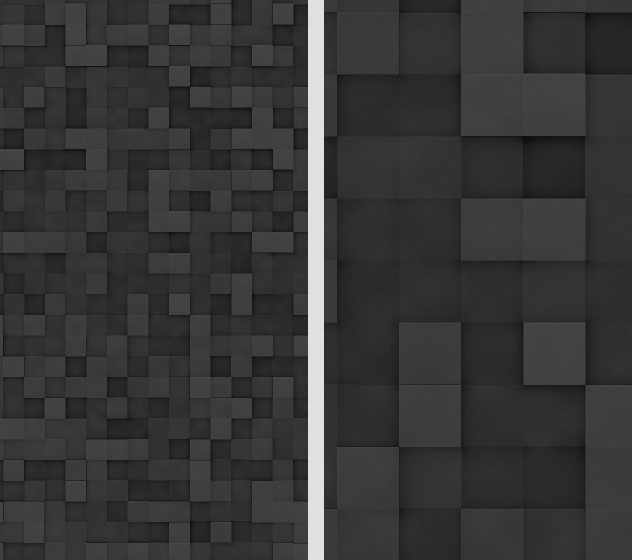
Left: the whole. Right: its middle third, enlarged.
This background is drawn by a Shadertoy shader. Its source:

```glsl
// Wall of charcoal square blocks at random depths, with soft shadows and faint lit rims.
#define GRID vec2(14.9, 27.1)    // blocks across and down
#define ORIGIN vec2(0.18, 0.864) // first grid corner, in blocks
#define PERSPECTIVE 0.009        // outward growth of raised blocks
#define TONE_LOW 0.158
#define TONE_HIGH 0.262
#define WALL_TONE 0.135
#define SHADOW_REACH 0.10
#define SHADOW_DEPTH 0.55
#define RIM_WIDTH 0.045
#define RIM_LIGHT 0.035
#define MOTTLE 0.035
#define GRAIN 0.010

float hash(vec2 p) {
    return fract(sin(dot(p, vec2(127.1, 311.7))) * 43758.5453);
}

float valueNoise(vec2 p) {
    vec2 i = floor(p), f = fract(p);
    f = f * f * (3.0 - 2.0 * f);
    return mix(mix(hash(i), hash(i + vec2(1, 0)), f.x),
               mix(hash(i + vec2(0, 1)), hash(i + vec2(1, 1)), f.x), f.y);
}

float blockHeight(vec2 cell) {
    return hash(cell + 17.0);
}

// Position on a block's front face, where 0..1 spans the face
vec2 facePosition(vec2 p, vec2 cell, float height) {
    vec2 centre = 0.5 * GRID - ORIGIN;
    return centre + (p - centre) / (1.0 + PERSPECTIVE * (height - 0.5)) - cell;
}

float boxDistance(vec2 face) {
    vec2 d = abs(face - 0.5) - 0.5;
    return length(max(d, 0.0)) + min(max(d.x, d.y), 0.0);
}

float shade(vec2 p) {
    vec2 home = floor(p), face = vec2(0.5);
    float top = -1.0;

    // Nearest visible face
    for (int y = -1; y <= 1; y++)
    for (int x = -1; x <= 1; x++) {
        vec2 cell = home + vec2(x, y);
        float h = blockHeight(cell);
        vec2 f = facePosition(p, cell, h);
        if (h > top && boxDistance(f) < 0.0) { top = h; face = f; }
    }
    bool wall = top < 0.0;
    float level = wall ? 0.3 : top;

    // Shadows cast by taller neighbours
    float light = 1.0;
    for (int y = -1; y <= 1; y++)
    for (int x = -1; x <= 1; x++) {
        vec2 cell = home + vec2(x, y);
        float h = blockHeight(cell);
        float d = max(boxDistance(facePosition(p + vec2(-0.02, 0.03), cell, h)), 0.0);
        light *= 1.0 - SHADOW_DEPTH * max(h - level, 0.0) * exp(-d / SHADOW_REACH);
    }
    if (wall) return WALL_TONE * light;

    // Face tone, cloudy wear on deep blocks, lit top and left rims
    float tone = mix(TONE_LOW, TONE_HIGH, top);
    tone += MOTTLE * (1.0 - 0.7 * top) * (valueNoise(p * 2.3) - 0.5);
    tone += 0.012 * (face.y - 0.5) * top;
    float rim = max(smoothstep(1.0 - RIM_WIDTH, 1.0, face.y),
                    0.7 * smoothstep(RIM_WIDTH, 0.0, face.x));
    tone += RIM_LIGHT * rim * top * valueNoise(p * 1.3 + 40.0);
    return tone * light;
}

void mainImage(out vec4 fragColor, in vec2 fragCoord) {
    // Four samples per pixel smooth the block edges
    float grey = 0.0;
    for (int i = 0; i < 4; i++) {
        vec2 jitter = vec2(i % 2, i / 2) * 0.5 - 0.25;
        grey += 0.25 * shade((fragCoord + jitter) / iResolution.xy * GRID - ORIGIN);
    }
    vec2 p = fragCoord / iResolution.xy * GRID;
    grey += GRAIN * (valueNoise(p * 18.0) - 0.5);
    fragColor = vec4(vec3(grey), 1.0);
}
```
